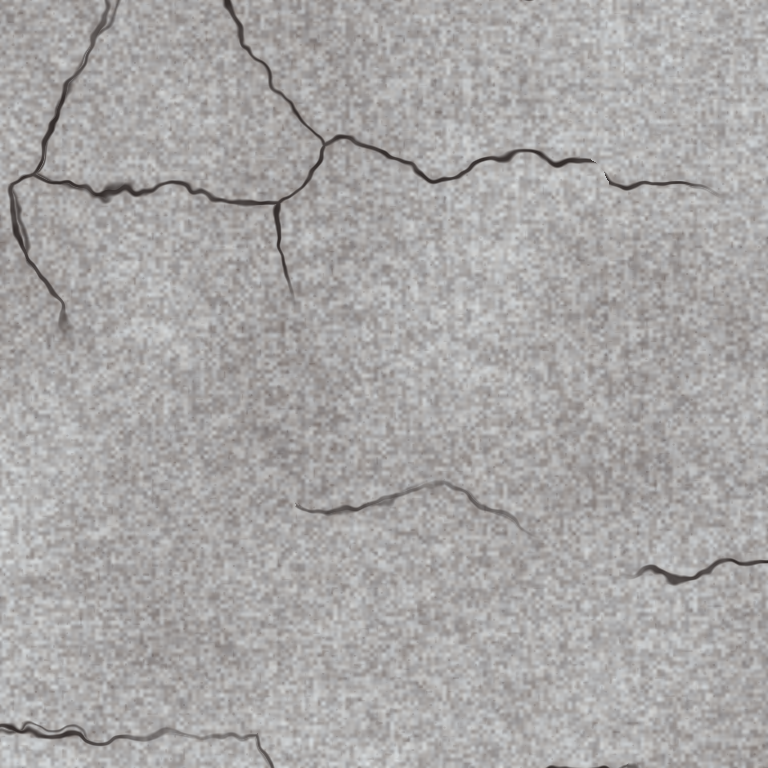
A Shadertoy shader for this texture:

```glsl
// Weathered grey concrete: grainy, faintly woven noise over soft blotches,
// cut by thin wandering cracks. The cracks are warped Voronoi borders, some
// of them dropped, that fade in and out and split into narrow slivers.

const float GRAIN_CELLS   = 190.0;  // grains across the canvas
const float GRAIN_AMOUNT  = 0.19;
const float STREAK_AMOUNT = 0.08;
const float BLOTCH_AMOUNT = 0.18;
const float SPECK_AMOUNT  = 0.07;
const float BASE_VALUE    = 0.676;
const float NEUTRAL_VALUE = 0.73;   // darker values turn warmer than this
const vec3  WARM_SHIFT    = vec3(0.08, -0.03, -0.06);
const vec3  GRAIN_TINT    = vec3(0.018, 0.0, -0.02);
const vec3  CRACK_COLOR   = vec3(0.20, 0.175, 0.17);
const vec3  STAIN_COLOR   = vec3(0.50, 0.46, 0.44);
const float CRACK_CELLS   = 2.7;
const float CRACK_KEEP    = 0.70;   // share of the borders that crack
const float CRACK_WIDTH   = 0.0023; // half width
const float CRACK_SOFT    = 0.0026;

float hash(vec2 p) {
    return fract(sin(dot(p, vec2(127.1, 311.7))) * 43758.5453);
}

vec2 hash2(vec2 p) {
    return vec2(hash(p), hash(p + 57.3));
}

float noise(vec2 p) {
    vec2 i = floor(p);
    vec2 f = fract(p);
    f = f * f * (3.0 - 2.0 * f);
    return mix(mix(hash(i), hash(i + vec2(1, 0)), f.x),
               mix(hash(i + vec2(0, 1)), hash(i + vec2(1, 1)), f.x), f.y);
}

float fbm(vec2 p) {
    float sum = 0.0;
    float amplitude = 0.5;
    for (int i = 0; i < 4; i++) {
        sum += amplitude * noise(p);
        p = p * 2.03 + 17.1;
        amplitude *= 0.5;
    }
    return sum / 0.9375;
}

vec2 wobble(vec2 p, float frequency) {
    return vec2(noise(p * frequency + 3.7), noise(p * frequency + 41.9)) - 0.5;
}

vec2 cellPoint(vec2 cell) {
    return cell + 0.1 + 0.8 * hash2(cell + 9.0);
}

// Distance to the nearest cracked Voronoi border, in canvas units
float crackDistance(vec2 p) {
    p *= CRACK_CELLS;
    vec2 home = floor(p);
    vec2 nearestCell = home;
    float nearest = 1e3;
    for (int y = -1; y <= 1; y++)
    for (int x = -1; x <= 1; x++) {
        vec2 cell = home + vec2(x, y);
        float d = distance(p, cellPoint(cell));
        if (d < nearest) { nearest = d; nearestCell = cell; }
    }
    vec2 a = cellPoint(nearestCell);
    float border = 1e3;
    for (int y = -2; y <= 2; y++)
    for (int x = -2; x <= 2; x++) {
        vec2 cell = nearestCell + vec2(x, y);
        bool cracked = hash(nearestCell + cell + 0.5) < CRACK_KEEP;
        if ((x != 0 || y != 0) && cracked) {
            vec2 b = cellPoint(cell);
            border = min(border, dot(0.5 * (a + b) - p, normalize(b - a)));
        }
    }
    return border / CRACK_CELLS;
}

float line(float d, float halfWidth) {
    return 1.0 - smoothstep(halfWidth - 0.5 * CRACK_SOFT, halfWidth + CRACK_SOFT, d);
}

vec3 concrete(vec2 p) {
    float grain = noise(p * GRAIN_CELLS) - 0.5;
    float streaks = noise(p * vec2(60.0, 170.0) + 5.0)
                  + noise(p * vec2(170.0, 75.0) + 31.0) - 1.0;
    float blotch = fbm(p * 5.0 + 2.0) - 0.5;
    float speck = smoothstep(0.8, 1.0, noise(p * GRAIN_CELLS * 0.9 + 77.0));
    float value = BASE_VALUE + GRAIN_AMOUNT * grain + STREAK_AMOUNT * streaks
                + BLOTCH_AMOUNT * blotch - SPECK_AMOUNT * speck;
    float tint = noise(p * GRAIN_CELLS * 0.7 + 130.0) - 0.5;
    return value + WARM_SHIFT * (NEUTRAL_VALUE - value) + GRAIN_TINT * tint;
}

void mainImage(out vec4 fragColor, in vec2 fragCoord) {
    vec2 p = fragCoord / min(iResolution.x, iResolution.y);
    vec3 color = concrete(p);

    // Main crack and a second strand that leaves it in places
    vec2 bent = p + 0.055 * wobble(p, 9.0) + 0.018 * wobble(p, 32.0)
              + 0.006 * wobble(p, 80.0);
    float mainDist = crackDistance(bent);
    float sideDist = crackDistance(bent + 0.024 * wobble(p + 7.0, 22.0));

    // Presence, width and darkness vary along the crack
    float presence = smoothstep(0.25, 0.55, noise(p * 4.0 + 12.0));
    float width = CRACK_WIDTH * (0.45 + 1.0 * noise(p * 24.0 + 8.0));
    float split = smoothstep(0.55, 0.72, noise(p * 7.0 + 60.0));
    float crack = max(line(mainDist, width), 0.75 * split * line(sideDist, 0.5 * width));
    crack *= presence * (0.72 + 0.35 * noise(p * 70.0));

    float stain = presence * (1.0 - smoothstep(0.0, 0.014, mainDist));
    color = mix(color, STAIN_COLOR, 0.22 * stain);
    color = mix(color, CRACK_COLOR, min(crack, 1.0));
    fragColor = vec4(color, 1.0);
}
```
